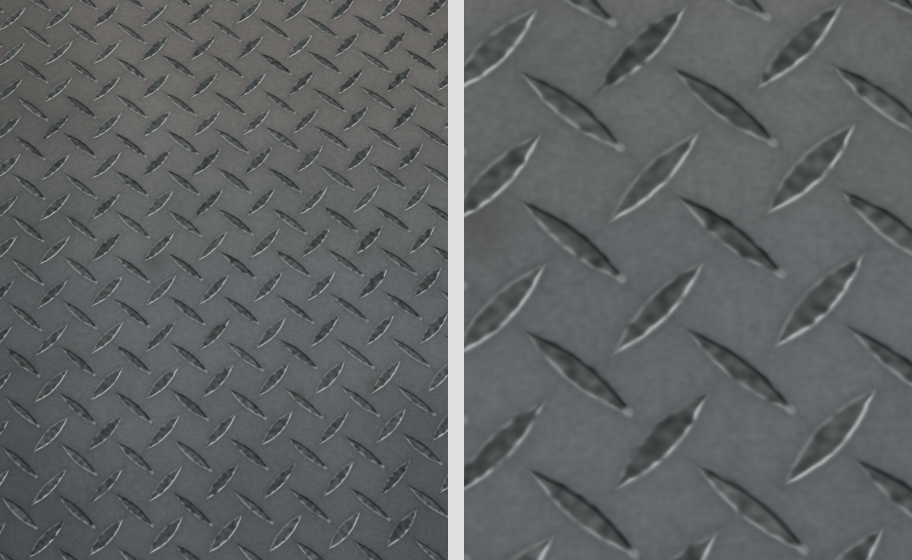
Left, the full canvas; right, a detail of the centre.
This texture is drawn by a Shadertoy shader. Its source:

```glsl
// Worn steel tread plate seen slightly in perspective: two interleaved lattices of
// raised lens-shaped lugs, leaning opposite ways, on grey metal. A homography maps the
// canvas to lattice cells; each lug is a lens distance field with lit and shaded rims.

vec2 hash2(vec2 p) {
    vec3 q = fract(vec3(p.xyx) * vec3(0.1031, 0.1030, 0.0973));
    q += dot(q, q.yzx + 33.33);
    return fract((q.xx + q.yz) * q.zy);
}

float gradientNoise(vec2 p) {
    vec2 i = floor(p), f = fract(p);
    vec2 s = f * f * f * (f * (f * 6.0 - 15.0) + 10.0);
    float a = dot(hash2(i) * 2.0 - 1.0, f);
    float b = dot(hash2(i + vec2(1, 0)) * 2.0 - 1.0, f - vec2(1, 0));
    float c = dot(hash2(i + vec2(0, 1)) * 2.0 - 1.0, f - vec2(0, 1));
    float d = dot(hash2(i + 1.0) * 2.0 - 1.0, f - 1.0);
    return mix(mix(a, b, s.x), mix(c, d, s.x), s.y);
}

// Lens with pointed ends along y; size holds its half width and half length
float lens(vec2 p, vec2 size) {
    float radius = dot(size, size) / (2.0 * size.x);
    return length(vec2(abs(p.x) + radius - size.x, p.y)) - radius;
}

// Paints the nearest lug of one lattice; lean is +1 for rising, -1 for falling
vec3 addLug(vec3 metal, vec2 uv, float lean, float px) {
    vec2 id = floor(uv + 0.5);
    vec2 rnd = hash2(id + 40.0 + 17.0 * lean);
    vec2 q = (uv - id - (rnd - 0.5) * 0.04) * vec2(1.0, 0.86);

    // x runs across the lug towards its lower side, y along it to the right
    float angle = lean > 0.0 ? 0.775 : -0.71;
    vec2 along = vec2(cos(angle), sin(angle));
    vec2 p = vec2(dot(q, vec2(along.y, -along.x)) * lean, dot(q, along));
    p.x *= lean;
    float rising = step(0.0, lean);
    float lowSide = p.x * mix(1.0, 1.0, rising);
    vec2 size = vec2(mix(0.068, 0.088, rising) + 0.018 * (rnd.y - 0.5), 0.405);
    float wear = gradientNoise(uv * 11.0 + 30.0 * rising);
    float d = lens(p, size) + 0.012 * wear;

    float soft = max(px * 0.8, 0.012);
    float body = 1.0 - smoothstep(-soft, soft, d);
    float rim = exp(-pow((d + 0.008) / max(0.016, px * 0.75), 2.0));
    float lower = smoothstep(-0.015, 0.025, lowSide);
    float upper = smoothstep(-0.015, 0.025, -lowSide);

    // Contact shade, then the dark crown
    metal *= 1.0 - 0.14 * exp(-abs(d) * 26.0) * (1.0 - body);
    vec3 crown = vec3(0.25, 0.267, 0.267) + 0.03 * (1.0 - rising);
    crown *= 0.90 + 0.24 * rnd.x + 0.6 * wear;
    metal = mix(metal, crown, body * 0.9);

    // Lit flank below, thinner one above, scuffed unevenly along the length
    float scuff = clamp(0.82 + 0.4 * (rnd.x - 0.5) + 1.1 * wear, 0.25, 1.0);
    vec3 shine = vec3(0.68, 0.70, 0.70);
    metal = mix(metal, shine, rim * lower * scuff * mix(0.46, 0.90, rising));
    metal = mix(metal, shine * 0.84, rim * upper * scuff * 0.45 * rising);
    metal *= 1.0 - 0.38 * rim * upper * (1.0 - rising);

    // Small bright end on the falling lugs
    float tip = length((p - vec2(0.0, 0.385)) * vec2(1.0, 0.8));
    return mix(metal, shine * 0.86, (1.0 - rising) * 0.6 * smoothstep(0.045, 0.01, tip));
}

void mainImage(out vec4 fragColor, in vec2 fragCoord) {
    vec2 p = fragCoord / iResolution.y;
    vec2 screen = fragCoord / iResolution.xy;

    // Perspective from lattice cells to canvas, inverted
    mat3 view = mat3(0.1057, 0.0030, 0.0,
                     0.0039, 0.0979, 0.0208,
                     0.0846, 0.0365, 1.0);
    vec3 h = inverse(view) * vec3(p, 1.0);
    vec2 uv = h.xy / h.z;
    float px = 9.5 / (h.z * iResolution.y);

    // Cool dark foreground fading to a warmer far end, dimmer at the left
    vec3 metal = mix(vec3(0.330, 0.351, 0.366), vec3(0.386, 0.407, 0.413),
                     smoothstep(0.0, 0.45, screen.y));
    metal = mix(metal, vec3(0.426, 0.417, 0.402), smoothstep(0.45, 0.95, screen.y));
    metal *= 1.0 - 0.15 * smoothstep(0.3, 0.0, screen.x);
    metal *= 1.0 - 0.07 * smoothstep(0.75, 1.0, screen.x) * (1.0 - screen.y);

    // Broad stains, fine grain and a few rusty smudges
    float stain = gradientNoise(uv * 0.7) + 0.5 * gradientNoise(uv * 1.9 + 7.0);
    float grain = gradientNoise(uv * 8.0 + 3.0) + 1.3 * gradientNoise(uv * 19.0);
    metal *= 1.0 + 0.08 * stain + 0.065 * grain;
    float rust = smoothstep(0.3, 0.65, gradientNoise(uv * 1.3 + 19.0));
    metal = mix(metal, vec3(0.29, 0.27, 0.24), 0.35 * rust);

    metal = addLug(metal, uv, 1.0, px);
    metal = addLug(metal, uv - 0.5, -1.0, px);
    fragColor = vec4(metal, 1.0);
}
```
